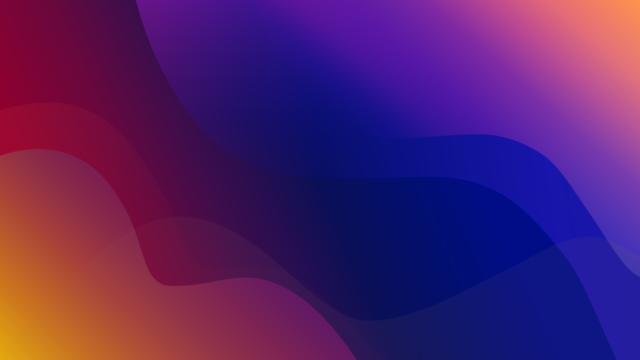
This background is drawn by a Shadertoy shader. Its source:

```glsl
// Draws layered translucent waves: amber and crimson at left, navy in the middle, violet to orange at top right.

// Wave edges as smooth curves; each knot is (x, height, slope) in canvas heights.
const vec3 BLUE_EDGE[8] = vec3[8](
    vec3(0.377, 1.000, -3.6), vec3(0.498, 0.722, -1.6), vec3(0.718, 0.537, -0.4), vec3(0.972, 0.505, 0.0),
    vec3(1.204, 0.509, 0.0), vec3(1.389, 0.463, -0.55), vec3(1.574, 0.282, -1.3), vec3(1.713, 0.0, -2.1));
const vec3 VIOLET_EDGE[8] = vec3[8](
    vec3(0.706, 1.000, -3.0), vec3(0.856, 0.734, -1.3), vec3(0.995, 0.637, -0.4), vec3(1.111, 0.616, 0.0),
    vec3(1.331, 0.627, 0.0), vec3(1.505, 0.572, -0.65), vec3(1.644, 0.398, -1.45), vec3(1.778, 0.231, -0.4));
const vec3 CRIMSON_EDGE[8] = vec3[8](
    vec3(0.0, 0.694, 0.3), vec3(0.144, 0.715, 0.0), vec3(0.324, 0.641, -0.85), vec3(0.463, 0.444, -1.8),
    vec3(0.537, 0.278, -1.0), vec3(0.613, 0.255, 0.0), vec3(0.718, 0.262, 0.0), vec3(1.065, 0.0, -1.1));
const vec3 AMBER_EDGE[8] = vec3[8](
    vec3(0.0, 0.567, 0.35), vec3(0.104, 0.586, 0.0), vec3(0.255, 0.537, -0.75), vec3(0.359, 0.398, -2.0),
    vec3(0.421, 0.236, -1.4), vec3(0.498, 0.206, 0.0), vec3(0.683, 0.229, 0.0), vec3(0.991, 0.0, -1.5));
const vec3 VEIL_EDGE[8] = vec3[8](
    vec3(0.0, 0.015, 1.1), vec3(0.231, 0.259, 0.9), vec3(0.498, 0.398, 0.0), vec3(0.764, 0.275, -0.85),
    vec3(1.023, 0.109, 0.0), vec3(1.389, 0.241, 0.48), vec3(1.639, 0.343, 0.0), vec3(1.778, 0.287, -0.6));

// Colour ramps; each stop is (red, green, blue, position).
const vec4 BASE_RAMP[6] = vec4[6](
    vec4(0.57, 0.00, 0.18, -0.14), vec4(0.41, 0.03, 0.24, 0.14), vec4(0.26, 0.05, 0.29, 0.325),
    vec4(0.04, 0.06, 0.34, 0.66), vec4(0.01, 0.06, 0.42, 0.856), vec4(0.00, 0.05, 0.53, 1.11));
const vec4 BLUE_RAMP[6] = vec4[6](
    vec4(0.24, 0.06, 0.39, 0.46), vec4(0.11, 0.06, 0.41, 0.69), vec4(0.04, 0.06, 0.46, 0.88),
    vec4(0.05, 0.07, 0.55, 1.157), vec4(0.09, 0.08, 0.67, 1.48), vec4(0.10, 0.09, 0.64, 1.778));
const vec4 VIOLET_RAMP[6] = vec4[6](
    vec4(1.00, 0.58, 0.30, 0.0), vec4(0.90, 0.42, 0.46, 0.25), vec4(0.74, 0.28, 0.57, 0.42),
    vec4(0.50, 0.16, 0.64, 0.60), vec4(0.31, 0.09, 0.65, 0.83), vec4(0.12, 0.07, 0.57, 1.10));
const vec4 AMBER_RAMP[6] = vec4[6](
    vec4(0.90, 0.67, 0.05, 0.0), vec4(0.79, 0.45, 0.12, 0.23), vec4(0.65, 0.25, 0.23, 0.49),
    vec4(0.55, 0.17, 0.28, 0.65), vec4(0.47, 0.11, 0.32, 0.81), vec4(0.37, 0.07, 0.39, 0.985));

const vec3 TOP_GLOW = vec3(0.16, 0.02, 0.15);
const vec3 CRIMSON_TINT = vec3(0.90, 0.25, 0.25);
const vec3 VEIL_TINT = vec3(0.62, 0.40, 0.40);
const float CRIMSON_OPACITY = 0.13;
const float VEIL_OPACITY = 0.09;
const float ASPECT = 16.0 / 9.0;

// Cubic Hermite curve through the knots, continued straight past the ends.
float curveHeight(float x, vec3 knots[8]) {
    if (x < knots[0].x) return knots[0].y + (x - knots[0].x) * knots[0].z;
    for (int i = 0; i < 7; i++) {
        vec3 a = knots[i], b = knots[i + 1];
        if (x <= b.x) {
            float w = b.x - a.x, t = (x - a.x) / w, u = 1.0 - t;
            return u * u * ((1.0 + 2.0 * t) * a.y + t * w * a.z)
                 + t * t * ((3.0 - 2.0 * t) * b.y - u * w * b.z);
        }
    }
    return knots[7].y + (x - knots[7].x) * knots[7].z;
}

// Smooth coverage of the area above a curve.
float above(vec2 p, vec3 knots[8]) {
    const float STEP = 0.002;
    float slope = (curveHeight(p.x + STEP, knots) - curveHeight(p.x - STEP, knots)) / (2.0 * STEP);
    float dist = (p.y - curveHeight(p.x, knots)) / sqrt(1.0 + slope * slope);
    float blur = 1.0 / iResolution.y;
    return smoothstep(-blur, blur, dist);
}

vec3 ramp(float t, vec4 stops[6]) {
    vec3 color = stops[0].rgb;
    for (int i = 1; i < 6; i++) {
        float f = clamp((t - stops[i - 1].w) / (stops[i].w - stops[i - 1].w), 0.0, 1.0);
        color = mix(color, stops[i].rgb, f);
    }
    return color;
}

void mainImage(out vec4 fragColor, in vec2 fragCoord) {
    vec2 p = fragCoord / iResolution.xy * vec2(ASPECT, 1.0);
    float depth = 1.0 - p.y;
    float topLight = pow(clamp(1.0 - depth / 0.35, 0.0, 1.0), 1.5);

    // Crimson to navy backdrop with a pale crimson wave
    vec3 color = ramp(p.x - 0.45 * depth, BASE_RAMP);
    float crimsonFade = mix(CRIMSON_OPACITY, 0.025, smoothstep(0.0, 0.6, p.x));
    color = mix(color, CRIMSON_TINT, crimsonFade * (1.0 - above(p, CRIMSON_EDGE)));

    // Blue wave, lit from the top and sinking into the backdrop at its lower left
    vec3 blue = ramp(p.x - 0.15 * (depth - 0.3), BLUE_RAMP);
    blue += TOP_GLOW * topLight * (1.0 - smoothstep(0.8, 1.5, p.x));
    float sink = smoothstep(0.25, 0.5, depth) * (1.0 - smoothstep(0.8, 1.25, p.x));
    color = mix(color, blue, above(p, BLUE_EDGE) * (1.0 - 0.65 * sink));

    // Violet wave with a warm corner, fading out toward the lower left
    float cornerDistance = ASPECT - p.x + 1.15 * depth;
    vec3 violet = ramp(cornerDistance, VIOLET_RAMP) + depth * vec3(-0.07, 0.15, 0.09) * smoothstep(1.2, 1.7, p.x);
    violet.r += 0.15 * topLight * smoothstep(0.7, 1.0, cornerDistance);
    float violetFade = 1.0 - smoothstep(0.95, 1.25, cornerDistance);
    color = mix(color, violet, above(p, VIOLET_EDGE) * violetFade);

    // Amber wave at the lower left
    color = mix(color, ramp(p.x + p.y, AMBER_RAMP), 1.0 - above(p, AMBER_EDGE));

    // Thin veil across the bottom
    float veil = VEIL_OPACITY * mix(0.3, 1.0, smoothstep(0.0, 0.6, p.x));
    color = mix(color, VEIL_TINT, veil * (1.0 - above(p, VEIL_EDGE)));

    fragColor = vec4(color, 1.0);
}
```
